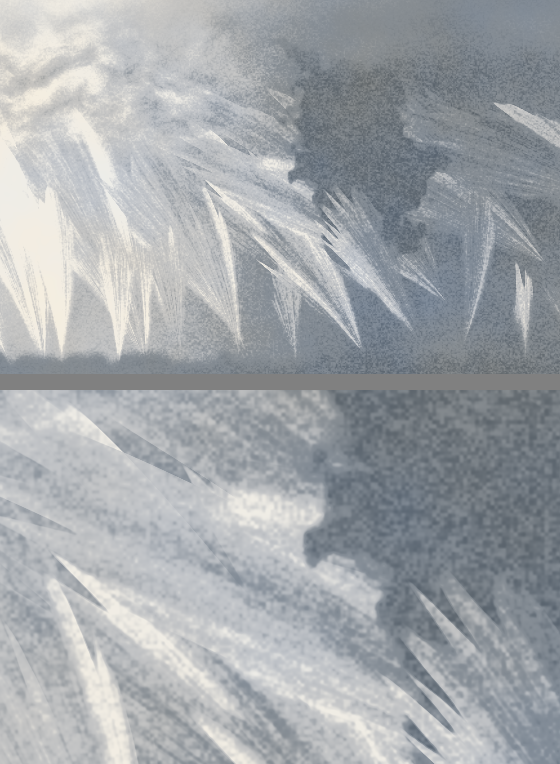
Top, the full canvas; bottom, a detail of the centre.
Give the GLSL for this texture, as a WebGL 1 fragment shader.

```glsl
precision highp float;
// Frost feathers fanning up a cold window pane, lit from the upper left.
uniform vec2 u_resolution;

const vec3 SLATE = vec3(0.35, 0.39, 0.43);
const vec3 STEEL = vec3(0.52, 0.55, 0.58);
const vec3 SILVER = vec3(0.76, 0.765, 0.77);
const vec3 CREAM = vec3(0.945, 0.93, 0.895);

float hash(vec2 p) {
  vec3 q = fract(vec3(p.xyx) * 0.1031);
  q += dot(q, q.yzx + 33.33);
  return fract((q.x + q.y) * q.z);
}

float noise(vec2 p) {
  vec2 cell = floor(p), f = fract(p);
  f = f * f * (3.0 - 2.0 * f);
  return mix(mix(hash(cell), hash(cell + vec2(1.0, 0.0)), f.x),
             mix(hash(cell + vec2(0.0, 1.0)), hash(cell + 1.0), f.x), f.y);
}

float fbm(vec2 p) {
  float sum = 0.0, gain = 0.53;
  for (int i = 0; i < 4; i++) {
    sum += gain * noise(p);
    p = mat2(0.8, 0.6, -0.6, 0.8) * p * 2.1 + 7.3;
    gain *= 0.5;
  }
  return sum;
}

// Fan of needles with ragged edges; returns (coverage, needle shade).
vec2 feather(vec2 p, vec2 root, float lean, float len, float spread, float bend, float seed) {
  vec2 v = p - root;
  vec2 q = vec2(dot(v, vec2(cos(lean), sin(lean))), dot(v, vec2(-sin(lean), cos(lean))));
  q.x += bend * q.y * q.y;
  float r = length(q), a = atan(q.x, q.y), side = a / spread;

  float teeth = 0.65 * noise(vec2(a * 15.0 + seed, seed)) + 0.35 * noise(vec2(a * 48.0, seed));
  float reach = len * (1.0 - 0.3 * side * side) * (0.62 + 0.55 * teeth);
  float limit = spread * (0.85 + 0.35 * noise(vec2(r * 16.0 - a * 5.0, seed)));
  float soft = 0.008 + 0.02 * noise(p * 5.0 + seed);
  float cover = smoothstep(0.0, soft, reach - r) * smoothstep(0.0, soft, (limit - abs(a)) * r);

  float broad = noise(vec2(a * 11.0 + seed, r * 2.0));
  float needles = noise(vec2(a * 42.0 + seed, r * 5.0));
  float hairs = noise(vec2(a * 120.0, r * 22.0 + seed));
  float glow = smoothstep(0.55, 0.9, broad) * 0.35;
  return vec2(cover, 0.42 * broad + 0.33 * needles + 0.25 * hairs + glow);
}

// Lays one feather over the tone beneath it.
float layFrost(float tone, vec2 fan, float frostLight, float opacity) {
  return mix(tone, frostLight + (fan.y - 0.55) * 0.42, fan.x * opacity);
}

vec3 frostColour(float tone) {
  vec3 c = mix(SLATE, STEEL, smoothstep(0.33, 0.55, tone));
  c = mix(c, SILVER, smoothstep(0.54, 0.77, tone));
  return mix(c, CREAM, smoothstep(0.75, 0.95, tone));
}

void main() {
  vec2 p = gl_FragCoord.xy / u_resolution.y;
  float wobble = fbm(p * 5.0);

  // Light falls off from left to right over both glass and frost.
  float shadow = smoothstep(0.1, 1.15, p.x + 0.25 * (wobble - 0.5));
  float glass = mix(0.75, 0.47, shadow) + 0.14 * (wobble - 0.5);
  float frostLight = mix(0.88, 0.6, shadow);
  float tone = glass;

  // Long plumes, leaning further over towards the right.
  for (int i = 0; i < 7; i++) {
    float k = float(i), rnd = hash(vec2(k, 4.7));
    vec2 root = vec2(0.12 + 0.27 * k, 0.01 + 0.011 * k * k);
    vec2 fan = feather(p, root, 0.08 + 0.15 * k, 0.68 + 0.2 * rnd,
                       0.3 + 0.1 * rnd, 0.25, 11.0 + k * 5.3);
    tone = layFrost(tone, fan, frostLight, 0.85);
  }

  // Bare dark glass with a crystalline border.
  vec2 gap = (p - vec2(0.96, 0.6)) / vec2(0.2, 0.31);
  float ragged = 0.9 * (fbm(p * 9.0) - 0.5) + 0.25 * (noise(p * 45.0) - 0.5);
  float bare = 1.0 - smoothstep(0.83, 0.95, length(gap + vec2(0.3 * gap.y, 0.0)) + ragged);
  tone = mix(tone, 0.41 + 0.1 * (wobble - 0.5), bare * 0.92);

  // Shorter feathers along the sill.
  for (int i = 0; i < 11; i++) {
    float k = float(i), rnd = hash(vec2(k, 9.1)), turn = hash(vec2(k, 2.3));
    vec2 root = vec2(0.02 + 0.155 * k + 0.06 * (turn - 0.5), 0.0 + 0.09 * rnd * shadow);
    vec2 fan = feather(p, root, mix(-0.3, 0.55, turn), 0.24 + 0.32 * rnd,
                       0.17 + 0.13 * turn, 0.3, 70.0 + k * 3.7);
    tone = layFrost(tone, fan, frostLight + 0.03, 0.85);
  }

  // Crumbled crust in the upper left.
  float crustArea = smoothstep(0.5, 0.72, p.y + 0.2 * (wobble - 0.5))
                  * (1.0 - smoothstep(0.4, 0.85, p.x + 0.3 * (wobble - 0.5)));
  vec2 flow = vec2(p.x + 0.6 * p.y, p.y - 0.25 * p.x);
  float crust = fbm(flow * vec2(13.0, 22.0) + 2.5 * wobble);
  tone = mix(tone, 0.86 + 0.55 * (crust - 0.5) - 0.1 * p.x, crustArea * 0.85);

  // Out-of-focus haze at the top, dark sill at the bottom.
  float haze = smoothstep(0.8, 0.97, p.y + 0.12 * (wobble - 0.5));
  float veil = mix(0.9, 0.57, smoothstep(0.0, 0.95, p.x)) + 0.14 * (noise(p * vec2(5.0, 14.0)) - 0.5);
  tone = mix(tone, veil, haze * 0.85);
  float sill = 1.0 - smoothstep(0.005, 0.05, p.y - 0.03 * noise(vec2(p.x * 30.0, 1.0)));
  tone = mix(tone, 0.43, sill * 0.7);

  // Fine ice grain, calmer in the haze.
  float grain = 0.6 * noise(p * 290.0) + 0.4 * noise(p * vec2(150.0, 210.0) + 31.0) - 0.5;
  tone += grain * mix(0.11, 0.2, shadow) * (1.0 - 0.6 * haze);

  // Faint drift between blue and warm light.
  float warmth = fbm(p * 4.0 + 19.0) - 0.5;
  vec3 colour = frostColour(tone) + warmth * vec3(0.06, 0.01, -0.07);
  gl_FragColor = vec4(clamp(colour, 0.0, 1.0), 1.0);
}
```
